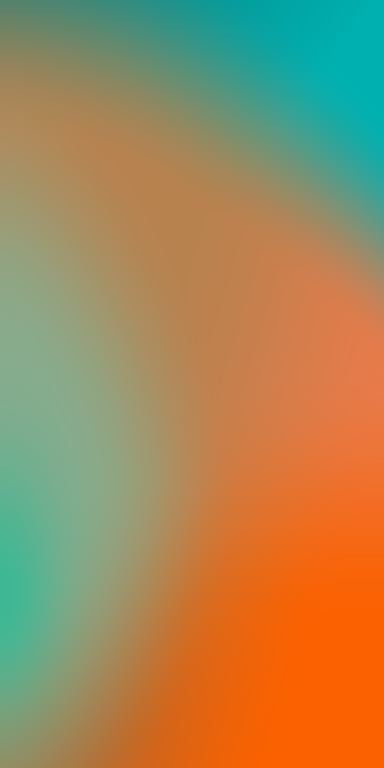
Write a Shadertoy shader that draws this background.

```glsl
// Soft blurred gradient: teal corner, warm orange sweep and a green glow on the left.

// Orange at the lower right, coral above it, fading to clay on the left and top.
vec3 warmField(vec2 p) {
    vec3 orange = mix(vec3(0.985, 0.38, 0.0), vec3(0.91, 0.48, 0.29), smoothstep(0.35, 1.05, p.y));
    vec3 clay = mix(vec3(0.67, 0.41, 0.20), vec3(0.72, 0.51, 0.31), smoothstep(0.0, 0.8, p.y));
    return mix(orange, clay, smoothstep(-0.75, -0.05, 0.3 * p.y - p.x));
}

// Sage with an emerald core at the left edge.
vec3 greenField(vec2 p) {
    vec2 core = (p - vec2(0.0, 0.45)) / vec2(0.16, 0.35);
    return mix(vec3(0.54, 0.67, 0.55), vec3(0.24, 0.72, 0.58), exp(-dot(core, core)));
}

// Coverage of the green glow, a rounded diamond.
float greenMask(vec2 p) {
    vec2 q = pow(abs(p - vec2(0.0, 0.74)) / vec2(0.42, 0.78), vec2(1.5));
    return 1.0 - smoothstep(0.45, 1.5, pow(q.x + q.y, 1.0 / 1.5));
}

// Coverage of the teal above a falling curve.
float tealMask(vec2 p) {
    float edge = 1.94 - 0.1 * p.x - 0.5 * p.x * p.x;
    return smoothstep(-0.3, 0.36, p.y - edge);
}

void mainImage(out vec4 fragColor, in vec2 fragCoord) {
    // x spans 0 to 1, y spans 0 to 2
    vec2 p = fragCoord / iResolution.xy * vec2(1.0, 2.0);

    vec3 color = mix(warmField(p), greenField(p), greenMask(p));

    // Teal darkens toward the upper left
    float tealLight = clamp(p.x + 0.8 * (2.0 - p.y), 0.0, 1.0);
    vec3 teal = mix(vec3(0.03, 0.50, 0.50), vec3(0.0, 0.69, 0.69), tealLight);
    color = mix(color, teal, tealMask(p));

    fragColor = vec4(color, 1.0);
}
```
